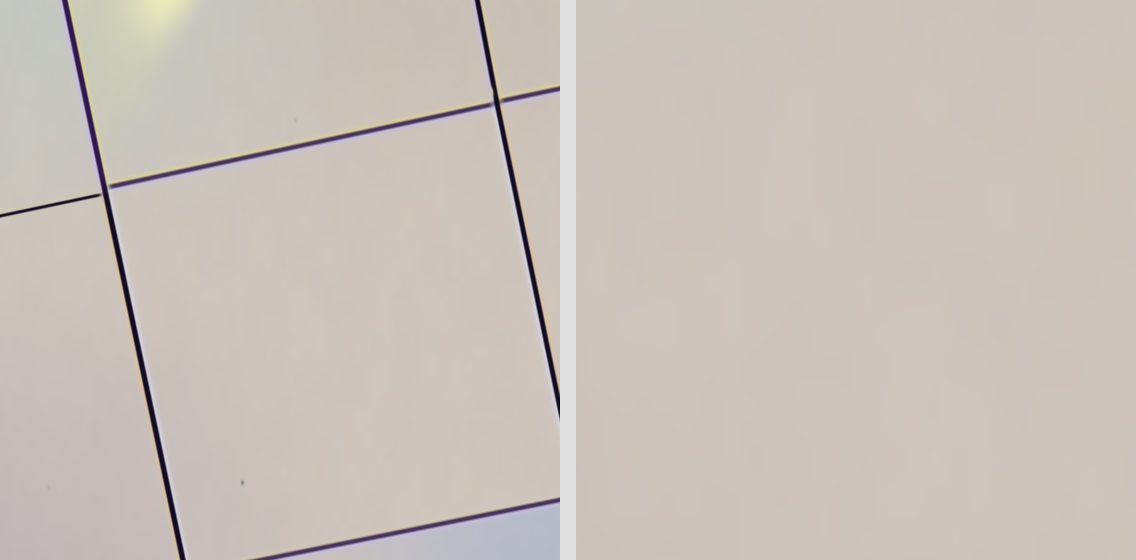
Left: the whole. Right: its middle third, enlarged.
This texture is drawn by a WebGL 2 fragment shader. Its source:

```glsl
#version 300 es
precision highp float;

uniform vec2 u_resolution;
out vec4 fragColor;

// Tile grid
const vec2 CORNER = vec2(0.1885, 0.6595);
const vec2 TILE = vec2(0.717, 0.712);
const float ANGLE = 0.208;
const vec3 COLUMN_SLIP = vec3(-0.0053, 0.0068, 0.0108);

// Glaze
const vec3 GLAZE_WARM = vec3(0.805, 0.768, 0.735);
const vec3 GLAZE_COOL = vec3(0.770, 0.782, 0.755);
const vec3 GLAZE_ROSE = vec3(0.755, 0.715, 0.715);
const vec3 GLAZE_BLUE = vec3(0.715, 0.730, 0.785);
const vec3 GLOW = vec3(0.93, 0.93, 0.74);

// Joints and their colour fringes
const vec3 INK_BLACK = vec3(0.075, 0.045, 0.13);
const vec3 INK_VIOLET = vec3(0.19, 0.09, 0.30);
const vec3 INK_GREY = vec3(0.27, 0.20, 0.34);
const vec3 LAVENDER = vec3(0.78, 0.74, 0.90);
const vec3 PALE_BLUE = vec3(0.84, 0.85, 0.91);
const vec3 YELLOW = vec3(0.86, 0.83, 0.58);
const vec3 PEACH = vec3(0.86, 0.76, 0.62);
const float FRINGE_WIDTH = 0.0065;

float hash(vec2 p) {
    p = fract(p * vec2(0.1031, 0.1137));
    p += dot(p, p.yx + 33.33);
    return fract((p.x + p.y) * p.x * 17.3);
}

float noise(vec2 p) {
    vec2 i = floor(p), f = fract(p);
    f = f * f * (3.0 - 2.0 * f);
    return mix(mix(hash(i), hash(i + vec2(1, 0)), f.x),
               mix(hash(i + vec2(0, 1)), hash(i + vec2(1, 1)), f.x), f.y);
}

float spot(vec2 d, vec2 size) {
    d /= size;
    return exp(-dot(d, d));
}

// d is the signed distance: each side of the line has its own fringe
vec3 joint(vec3 base, float d, float halfWidth, float blur, vec3 ink, vec3 below, vec3 above) {
    float outside = max(abs(d) - halfWidth, 0.0) / FRINGE_WIDTH;
    vec3 fringe = mix(below, above, step(0.0, d));
    base = mix(base, fringe, 0.8 * exp(-outside * outside));
    return mix(base, ink, 1.0 - smoothstep(halfWidth - blur, halfWidth + blur, abs(d)));
}

vec3 glaze(vec2 uv, vec2 q) {
    vec3 c = mix(GLAZE_WARM, GLAZE_COOL, smoothstep(0.45, 1.0, uv.y) * smoothstep(0.75, 0.05, 1.0 - (1.0 - uv.x)) );
    c = mix(c, GLAZE_ROSE, 0.9 * (1.0 - smoothstep(0.0, 0.75, length(uv * vec2(1.0, 1.2)))));
    c -= vec3(0.02, 0.018, 0.022) * smoothstep(0.6, 1.0, uv.y) * smoothstep(0.3, 0.7, uv.x);
    float lowerTile = 1.0 - smoothstep(-0.004, 0.004, q.y + TILE.y - 0.007);
    c = mix(c, GLAZE_BLUE, lowerTile * smoothstep(0.4, 1.0, uv.x));
    // Lamp reflection fanning down from the top edge
    float fan = 1.0 - smoothstep(-0.06, 0.03, uv.x - mix(0.19, 0.35, (uv.y - 0.68) / 0.32));
    fan *= smoothstep(-0.002, 0.004, q.x) * smoothstep(0.0, 0.02, q.y);
    c = mix(c, vec3(0.80, 0.80, 0.71), 0.65 * fan * smoothstep(0.64, 0.9, uv.y));
    c = mix(c, GLOW, fan * spot(uv - vec2(0.315, 1.01), vec2(0.085, 0.085)));
    // Soft mottling
    float mottle = noise(uv * vec2(22, 13)) + 0.6 * noise(uv * vec2(75, 38)) - 0.8;
    float tint = noise(uv * vec2(30, 18) + 40.0) - 0.5;
    return c + 0.009 * mottle + 0.008 * tint * vec3(1.0, 0.0, -1.0);
}

void main() {
    vec2 uv = gl_FragCoord.xy / u_resolution;
    float pixel = 1.0 / min(u_resolution.x, u_resolution.y);
    float blur = max(0.0022, pixel);
    vec2 along = vec2(cos(ANGLE), sin(ANGLE));
    vec2 p = uv - CORNER;
    vec2 q = vec2(dot(p, along), dot(p, vec2(-along.y, along.x)));
    vec3 color = glaze(uv, q);

    // Joints across, slipping and tilting from tile to tile
    float column = clamp(floor(q.x / TILE.x), -1.0, 1.0);
    float row = round(q.y / TILE.y);
    float tilt = column == 0.0 ? (row < 0.0 ? -0.0097 : 0.004) : 0.0;
    float dy = q.y - row * TILE.y - COLUMN_SLIP[int(column) + 1] - tilt * (q.x - 0.4);
    bool leftTile = column < 0.0;
    vec3 upperFringe = leftTile || row < 0.0 ? mix(color, YELLOW, 0.3) : YELLOW;
    color = joint(color, dy, leftTile ? 0.0027 : 0.0040, blur * (leftTile ? 1.0 : 1.3),
                  leftTile ? INK_BLACK : INK_GREY, leftTile ? color : LAVENDER, upperFringe);

    // Joints down
    float line = round(q.x / TILE.x);
    float upper = smoothstep(-0.02, 0.03, q.y);
    float dx = q.x - line * TILE.x + 0.001;
    dx -= line * (q.y > 0.0 ? 0.02 : 0.004) * q.y;
    float halfWidth = line > 0.0 ? 0.0044 : 0.0048;
    vec3 ink = mix(INK_BLACK, INK_VIOLET, upper * (1.0 - line));
    vec3 leftFringe = mix(mix(PEACH, PALE_BLUE, line), LAVENDER, upper);
    vec3 rightFringe = mix(mix(PALE_BLUE, PEACH, line), YELLOW, upper * (1.0 - 0.5 * line));
    color = joint(color, dx, halfWidth, blur, ink, leftFringe, rightFringe);

    // Chipped corner and stray specks
    color = mix(color, YELLOW, 0.8 * spot(q - vec2(0.712, 0.031), vec2(0.0025, 0.008)));
    color = mix(color, INK_BLACK, 0.7 * spot(q - vec2(0.716, 0.009), vec2(0.007, 0.005)));
    vec2 specks[3] = vec2[3](vec2(0.433, 0.138), vec2(0.528, 0.785), vec2(0.087, 0.130));
    for (int i = 0; i < 3; i++) {
        float strength = i == 0 ? 0.4 : 0.07;
        color *= 1.0 - strength * spot(uv - specks[i], vec2(0.0025, 0.004));
    }
    fragColor = vec4(color, 1.0);
}
```
